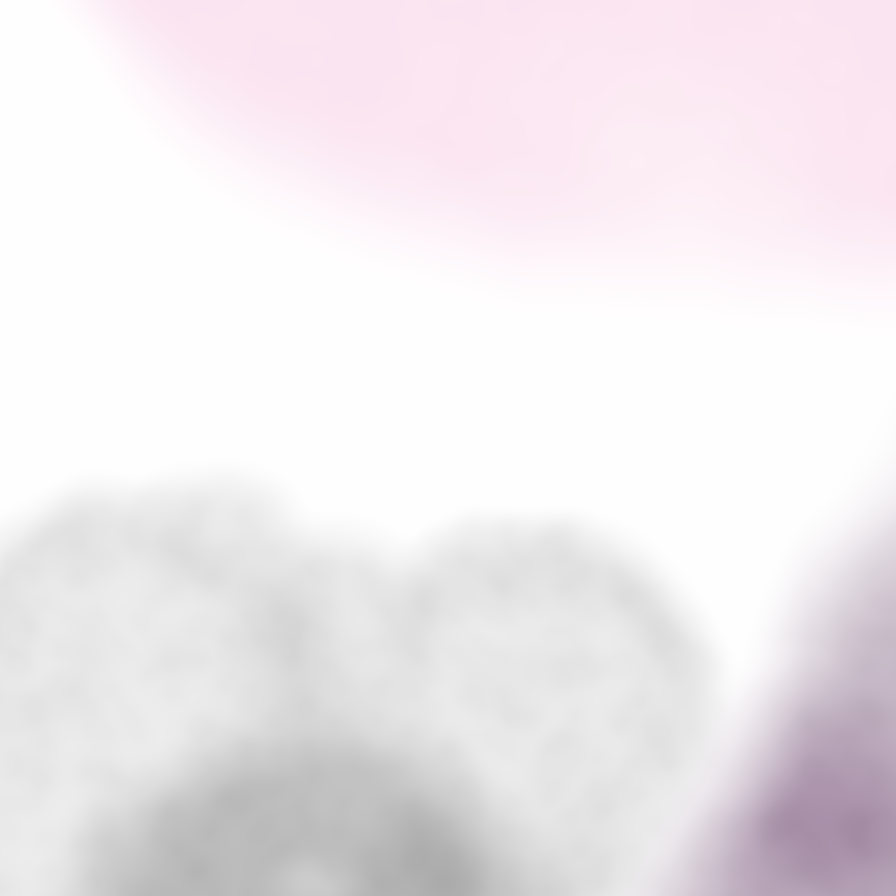
A three.js fragment shader for this background:

```glsl
varying vec2 vUv;

const vec3 PAPER = vec3(1.0, 0.998, 0.999);
const vec3 PINK = vec3(0.982, 0.895, 0.944);
const vec3 PALE_PINK = vec3(0.992, 0.935, 0.960);
const vec3 CLOUD_GREY = vec3(0.908);
const vec3 RIM_GREY = vec3(0.865);
const vec3 SMOKE_GREY = vec3(0.715);
const vec3 PALE_MAUVE = vec3(0.775, 0.725, 0.775);
const vec3 DEEP_MAUVE = vec3(0.645, 0.550, 0.650);
const float WARP = 0.014;
const float MOTTLE_SCALE = 13.0;
const float MOTTLE_DEPTH = 0.035;

vec2 hash2(vec2 p) {
  vec2 q = vec2(dot(p, vec2(127.1, 311.7)), dot(p, vec2(269.5, 183.3)));
  return fract(sin(q) * 4375.85);
}

// Smooth cellular noise: soft round tufts, roughly 0 to 1
float tufts(vec2 p) {
  vec2 cell = floor(p);
  vec2 f = fract(p);
  float sum = 0.0;
  for (int y = -1; y <= 1; y++) {
    for (int x = -1; x <= 1; x++) {
      vec2 g = vec2(float(x), float(y));
      vec2 d = g + hash2(cell + g) - f;
      sum += exp(-7.0 * dot(d, d));
    }
  }
  return clamp(sum, 0.0, 1.0);
}

// Layered sines that make the outlines billow
vec2 billow(vec2 p) {
  vec2 offset = vec2(0.0);
  float freq = 17.0;
  float amp = 1.0;
  for (int i = 0; i < 4; i++) {
    offset += amp * sin(p.yx * freq + vec2(1.3, 4.1) * float(i + 1) + offset);
    freq *= 1.8;
    amp *= 0.5;
  }
  return offset * WARP * 0.5;
}

float glow(vec2 p, vec2 center, vec2 radius) {
  vec2 q = (p - center) / radius;
  return exp(-dot(q, q));
}

float puff(vec2 p, vec2 center, vec2 radius, float softness) {
  float d = length((p - center) / radius);
  return 1.0 - smoothstep(1.0 - softness, 1.0 + softness, d);
}

float rim(vec2 p, vec2 center, vec2 radius) {
  float d = (length((p - center) / radius) - 0.80) / 0.15;
  return exp(-d * d);
}

float join(float a, float b) {
  return 1.0 - (1.0 - a) * (1.0 - b);
}

void main() {
  vec2 p = vUv + billow(vUv);
  float mottle = tufts(p * MOTTLE_SCALE) * 0.65 + tufts(p * MOTTLE_SCALE * 2.1) * 0.35 - 0.5;
  vec3 color = PAPER;

  // Pink veil, curving up at the left
  vec2 veil = mix(vUv, p, 0.5);
  float veilEdge = 0.67 + 0.36 * exp(-(veil.x - 0.06) * 4.5);
  float veilCover = smoothstep(-0.07, 0.13, veil.y - veilEdge);
  float paleness = 0.8 * glow(vUv, vec2(0.79, 0.77), vec2(0.14, 0.13));
  paleness += 0.35 * glow(vUv, vec2(0.66, 0.87), vec2(0.18, 0.12));
  vec3 veilColor = mix(PINK, PALE_PINK, clamp(paleness + 0.2 * mottle, 0.0, 1.0));
  color = mix(color, veilColor, veilCover);

  // Two pale cloud heads with smaller bumps and a shared base
  vec2 leftHead = vec2(0.14, 0.24);
  vec2 leftSize = vec2(0.20, 0.205);
  vec2 rightHead = vec2(0.60, 0.215);
  vec2 rightSize = vec2(0.195, 0.20);
  float cloud = puff(p, leftHead, leftSize, 0.18);
  cloud = join(cloud, puff(p, rightHead, rightSize, 0.16));
  cloud = join(cloud, 0.85 * puff(p, vec2(0.225, 0.385), vec2(0.10, 0.085), 0.4));
  cloud = join(cloud, puff(p, vec2(0.38, 0.235), vec2(0.13, 0.16), 0.25));
  cloud = join(cloud, 0.7 * puff(p, vec2(0.58, 0.37), vec2(0.09, 0.06), 0.4));
  cloud = join(cloud, puff(p, vec2(0.33, 0.06), vec2(0.40, 0.20), 0.2));

  // Rims and the fold between the heads
  float shade = 0.55 * rim(p, leftHead, leftSize) * smoothstep(0.2, 0.4, p.y);
  shade += 0.65 * rim(p, rightHead, rightSize) * smoothstep(0.08, 0.25, p.y);
  shade += 1.1 * glow(p, vec2(0.325, 0.30), vec2(0.055, 0.12));
  shade += 0.7 * glow(p, vec2(0.34, 0.20), vec2(0.08, 0.07));
  shade += 1.2 * glow(p, vec2(0.62, 0.03), vec2(0.10, 0.07));
  vec3 cloudColor = mix(CLOUD_GREY, RIM_GREY, shade) - MOTTLE_DEPTH * mottle;
  color = mix(color, cloudColor, cloud);

  // Dark smoke along the bottom
  float smoke = puff(p, vec2(0.345, -0.01), vec2(0.235, 0.175), 0.32);
  float smokeTone = 0.055 * glow(p, vec2(0.48, 0.03), vec2(0.07, 0.06));
  smokeTone -= 0.085 * glow(p, vec2(0.355, 0.01), vec2(0.05, 0.03));
  smokeTone -= 0.035 * glow(p, vec2(0.42, 0.11), vec2(0.08, 0.05));
  color = mix(color, SMOKE_GREY - smokeTone - MOTTLE_DEPTH * mottle, smoke * 0.95);

  // Mauve plume rising at the right
  float plumeEdge = 0.74 + 0.52 * p.y;
  float plume = smoothstep(-0.07, 0.10, p.x - plumeEdge);
  plume *= 1.0 - 0.75 * smoothstep(0.28, 0.52, p.y);
  float depth = glow(p, vec2(0.93, 0.085), vec2(0.13, 0.11));
  vec3 plumeColor = mix(PALE_MAUVE, DEEP_MAUVE, depth) - MOTTLE_DEPTH * mottle;
  color = mix(color, plumeColor, plume);

  gl_FragColor = vec4(clamp(color, 0.0, 1.0), 1.0);
}
```
